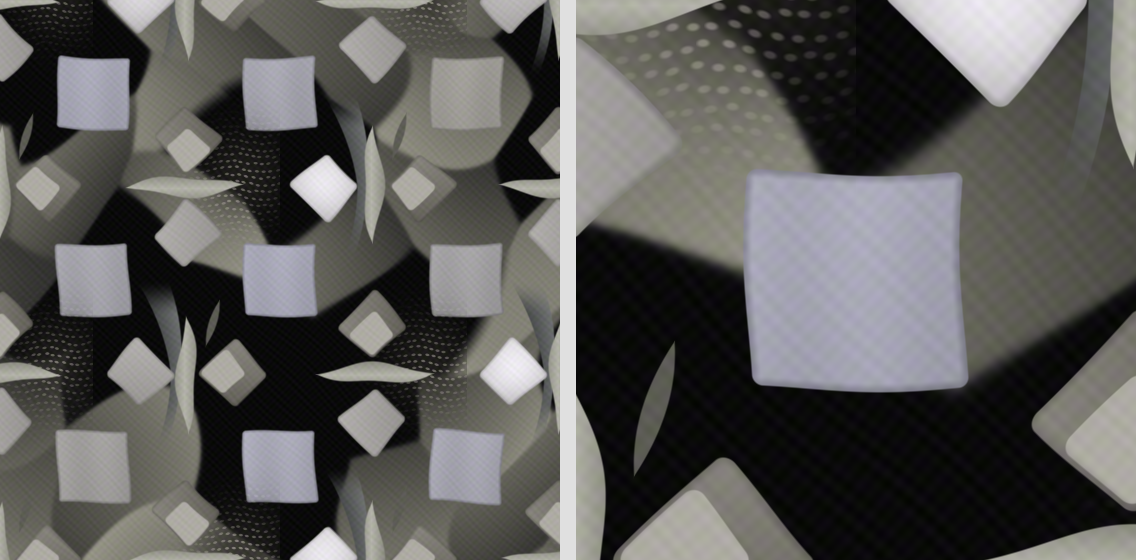
Left: the whole. Right: its middle third, enlarged.
A WebGL 1 fragment shader for this pattern:

```glsl
precision highp float;
uniform vec2 u_resolution;

const float REPEATS = 3.0;

float hash(vec2 p) {
  return fract(sin(dot(p, vec2(127.1, 311.7))) * 4375.85);
}

vec2 hash2(vec2 p) {
  return vec2(hash(p), hash(p + 17.3));
}

float cover(float d, float aa) {
  return 1.0 - smoothstep(-aa, aa, d);
}

float box(vec2 p, float halfSize, float radius) {
  vec2 q = abs(p) - halfSize + radius;
  return length(max(q, 0.0)) + min(max(q.x, q.y), 0.0) - radius;
}

float diamond(vec2 p, float halfDiagonal) {
  vec2 r = vec2(p.x + p.y, p.x - p.y) * 0.7071;
  return box(r, halfDiagonal * 0.7071, 0.025);
}

// Lens lying along y, tapering to both ends
float lens(vec2 p, float halfLength, float halfWidth) {
  float t = p.y / halfLength;
  return abs(p.x) - halfWidth * (1.0 - t * t);
}

// Layered sines bend the plate outlines
vec2 bend(vec2 p) {
  return p + 0.22 * sin(p.yx * vec2(2.1, 2.7) + vec2(0.4, 1.9))
           + 0.07 * sin(p.yx * vec2(6.3, 5.1) + 1.0);
}

// Cellular plates: black hollows and softly graded grey sheets
float plates(vec2 p, float darkShare) {
  vec2 cell = floor(p);
  float total = 0.0;
  float weightSum = 0.0;
  for (int j = -1; j <= 1; j++) {
    for (int i = -1; i <= 1; i++) {
      vec2 id = cell + vec2(float(i), float(j));
      vec2 offset = p - id - 0.15 - 0.7 * hash2(id);
      float pick = hash(id + 5.7);
      float angle = 6.283 * hash(id + 9.1);
      float slope = dot(offset, vec2(cos(angle), sin(angle)));
      float grey = 0.37 + 0.16 * (hash(id + 2.3) - 0.5) + 0.2 * slope;
      float tone = mix(0.035, grey, smoothstep(-0.03, 0.03, pick - darkShare));
      float weight = exp(-55.0 * length(offset));
      total += tone * weight;
      weightSum += weight;
    }
  }
  return total / weightSum;
}

// Staggered slanted flecks
float flecks(vec2 p) {
  p.x += 0.5 * mod(floor(p.y), 2.0);
  vec2 f = fract(p) - 0.5;
  vec2 jitter = 0.3 * (hash2(floor(p)) - 0.5);
  return 1.0 - smoothstep(0.12, 0.34, length((f - jitter) * vec2(0.8, 1.3)));
}

vec3 tint(float tone) {
  vec3 warm = mix(vec3(1.0), vec3(1.02, 1.01, 0.92), smoothstep(0.1, 0.3, tone));
  return tone * warm;
}

// Upright blocks, one per repeat
vec3 drawBlock(vec3 base, vec2 g, float aa) {
  vec2 id = floor(g);
  vec2 p = fract(g) - 0.5;
  float lean = 0.14 * (hash(id + 3.1) - 0.5);
  p += vec2(lean, -lean) * p.yx + 0.008 * sin(p.yx * 11.0 + id);
  float d = box(p, 0.193, 0.018);
  float cool = 0.5 + 0.5 * sin(id.x * 1.5 + id.y * 0.8 - 0.5);
  vec3 face = mix(vec3(0.61, 0.60, 0.57), vec3(0.65, 0.65, 0.71), cool);
  face *= 1.0 + 0.15 * p.y - 0.1 * p.x + 0.025 * sin(p.x * 24.0 + id.y);
  face *= 1.0 - 0.2 * smoothstep(-0.018, 0.0, d);
  return mix(base, face, cover(d, aa));
}

// Lens between two diamonds, turned a quarter at every other crossing
vec3 drawCrossing(vec3 base, vec2 g, float aa) {
  vec2 id = floor(g + 0.5);
  vec2 p = g - id;
  float flat_ = mod(id.x + id.y, 2.0);
  vec2 q = mix(p, vec2(p.y, -p.x), flat_);
  vec2 wobble = 0.012 * sin(q.yx * 14.0 + id * 2.3);
  float upright = 1.0 - flat_;

  // Fleck patch and curved wisp behind
  vec2 patchAt = p - vec2(0.3, 0.05);
  float patchMask = flat_ * exp(-22.0 * dot(patchAt, patchAt));
  float fleck = flecks(g * 27.0 + 0.3 * sin(g.yx * 19.0));
  base = mix(base, vec3(0.28, 0.27, 0.25), 0.7 * patchMask);
  base += (fleck - 0.3) * patchMask * vec3(0.30, 0.29, 0.28);
  float wispX = q.x + 0.06 + 0.5 * q.y * q.y;
  float wispWidth = 0.025 + 0.12 * max(q.y, 0.0);
  float wispFade = smoothstep(-0.42, -0.1, q.y) * smoothstep(0.5, 0.3, q.y);
  vec3 wisp = vec3(0.36, 0.37, 0.37) + 1.2 * wispX;
  base = mix(base, wisp, upright * wispFade * cover(abs(wispX) - wispWidth, aa));

  // Diamonds: plain on one side, faceted on the other
  float side = q.x < 0.0 ? -1.0 : 1.0;
  vec2 c = vec2(abs(q.x) - 0.255, q.y) + wobble;
  float outer = diamond(c, 0.19);
  float inner = diamond(c + vec2(0.052, 0.0), 0.125);
  float glow = upright * exp(-18.0 * dot(c, c)) * hash(id + 4.4);
  vec3 plain = vec3(0.64, 0.63, 0.62) + 0.3 * glow * vec3(1.0, 1.0, 1.12);
  plain += 0.3 * c.y;
  vec3 rim = vec3(0.46, 0.45, 0.42) + 0.4 * c.y;
  vec3 faceted = mix(rim, vec3(0.68, 0.67, 0.64), cover(inner, aa));
  vec3 face = side < 0.0 ? plain : faceted;
  face *= 1.0 - 0.15 * smoothstep(-0.02, 0.0, outer);
  base = mix(base, face, cover(outer, aa));

  // Lens and its thin splinter
  float blade = lens(q + wobble, 0.31, 0.052);
  vec3 bladeTone = vec3(0.70, 0.70, 0.66) - 2.2 * abs(q.x + 0.01);
  base = mix(base, bladeTone, cover(blade, aa));
  vec2 s = q - vec2(0.14, 0.27);
  float splinter = lens(vec2(s.x - 0.3 * s.y, s.y), 0.12, 0.022);
  return mix(base, vec3(0.36, 0.36, 0.33), upright * cover(splinter, aa));
}

void main() {
  vec2 uv = gl_FragCoord.xy / u_resolution;
  vec2 g = uv * REPEATS;
  float aa = 1.2 * REPEATS / min(u_resolution.x, u_resolution.y);

  // Hollows gather around the middle
  float darkShare = mix(0.72, 0.30, smoothstep(0.12, 0.5, length(uv - vec2(0.54, 0.58))));
  vec3 color = tint(plates(bend(g) * 1.6 + 3.0, darkShare));
  color = drawBlock(color, g, aa);
  color = drawCrossing(color, g, aa);

  // Fine ripples with blue and yellow fringes
  vec2 r = uv * 520.0 + 2.0 * sin(uv.yx * 31.0);
  float ripple = sin(r.x) * sin(r.y) + 0.5 * sin(r.x * 0.7 + r.y * 0.8);
  float fringe = sin(r.x * 0.5) * sin(r.y * 0.6);
  color += 0.012 * ripple + 0.018 * fringe * vec3(0.4, -0.3, 1.2);
  gl_FragColor = vec4(clamp(color, 0.0, 1.0), 1.0);
}
```
